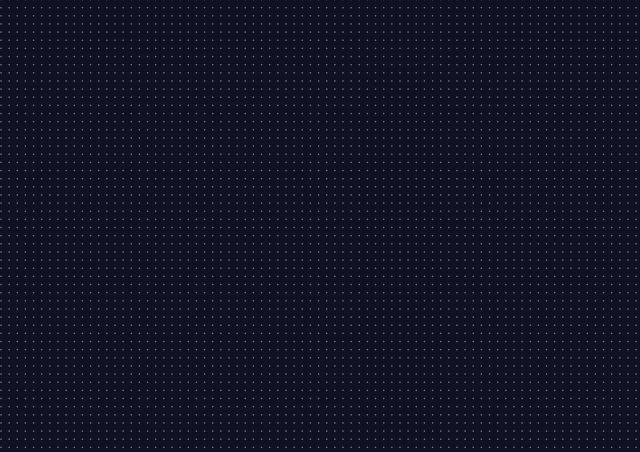
Reproduce this pattern procedurally as a Shadertoy shader.

```glsl
// A fine square lattice of small grey dots on a dark navy ground.
// Each point is folded into one lattice cell, and the distance to the
// cell's centre gives a disc with an edge one pixel soft.

const float COLUMNS = 78.6;                   // cells across the canvas width
const vec2 FIRST_DOT = vec2(0.123, 0.942);    // top-left dot, in cells from the corner
const float DOT_RADIUS = 0.089;               // in cells
const vec3 GROUND_COLOR = vec3(0.055, 0.070, 0.135);
const vec3 DOT_COLOR = vec3(0.455, 0.470, 0.510);

// Signed distance to the nearest dot of the unit lattice.
float dotLattice(vec2 p) {
    vec2 cell = fract(p + 0.5) - 0.5;
    return length(cell) - DOT_RADIUS;
}

void mainImage(out vec4 fragColor, in vec2 fragCoord) {
    // Cell units, measured from the top-left corner
    float pixel = COLUMNS / iResolution.x;
    vec2 fromTop = vec2(fragCoord.x, iResolution.y - fragCoord.y);
    vec2 p = fromTop * pixel - FIRST_DOT;

    // Linear edge coverage over one pixel
    float coverage = clamp(0.5 - dotLattice(p) / pixel, 0.0, 1.0);

    fragColor = vec4(mix(GROUND_COLOR, DOT_COLOR, coverage), 1.0);
}
```
